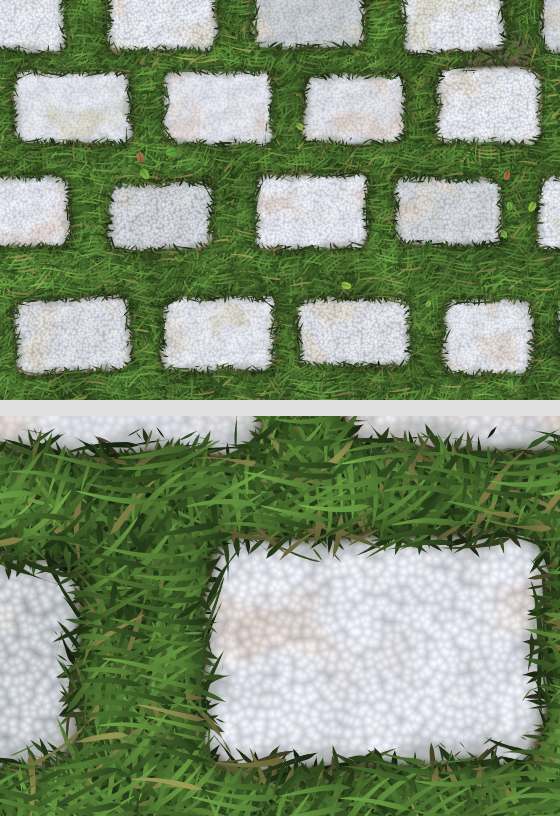
Top, the full canvas; bottom, a detail of the centre.
This pattern is drawn by a Shadertoy shader. Its source:

```glsl
float hash(vec2 p) {
    vec3 q = fract(p.xyx * vec3(.1031, .1030, .0973));
    q += dot(q, q.yzx + 33.33);
    return fract((q.x + q.y) * q.z);
}

mat2 rotate(float a) {
    return mat2(cos(a), -sin(a), sin(a), cos(a));
}

// Layered, rotated sines, roughly -1 to 1
float waves(vec2 p) {
    float sum = 0., amp = .5;
    for (int i = 0; i < 4; i++) {
        p = mat2(.8, .6, -.6, .8) * p * 1.7 + 3.1;
        sum += amp * sin(p.x + 1.3 * sin(p.y));
        amp *= .6;
    }
    return sum;
}

// Cellular noise: distance to the nearest jittered point
float cells(vec2 p) {
    vec2 id = floor(p), f = fract(p);
    float nearest = 2.;
    for (int y = -1; y <= 1; y++)
    for (int x = -1; x <= 1; x++) {
        vec2 o = vec2(x, y);
        vec2 jitter = vec2(hash(id + o), hash(id + o + 57.3));
        nearest = min(nearest, length(o + jitter - f));
    }
    return nearest;
}

// Staggered rows of uneven rounded blocks; id is that of the nearest one
float stones(vec2 p, out vec2 id) {
    float nearest = 9.;
    for (float row = 0.; row < 4.; row++)
    for (float col = 0.; col < 5.; col++) {
        vec2 key = vec2(col, row) + 4.7;
        float x = mod(row, 2.) < .5 ? .18 + col * (.374 - .0095 * col)
                                    : .022 + col * (.392 - .008 * col);
        float y = .163 + row * (.319 - .0175 * row);
        vec2 jitter = vec2(hash(key), hash(key + 11.)) - .5;
        vec2 skew = vec2(hash(key + 23.), hash(key + 37.)) - .5;
        vec2 q = p - vec2(x, y) - .014 * jitter;
        q += .12 * skew * q.yx;
        vec2 size = vec2(.147 - .007 * col, .092) + vec2(.022, .014) * jitter.yx;
        vec2 e = abs(q) - size + .033;
        float d = length(max(e, 0.)) + min(max(e.x, e.y), 0.) - .033;
        if (d < nearest) {
            nearest = d;
            id = key;
        }
    }
    return nearest + .004 * waves(p * 24.) + .0015 * waves(p * 110.);
}

vec3 stoneColor(vec2 p, float d, vec2 id) {
    float seed = hash(id + 71.);
    vec3 color = mix(vec3(.85, .86, .89), vec3(.73, .75, .77), smoothstep(.75, 1., seed));
    float stain = smoothstep(.05, .8, waves(p * 13. + seed * 40.));
    vec3 tint = mix(vec3(.78, .77, .67), vec3(.83, .76, .72), hash(id + 83.));
    color = mix(color, tint, .6 * stain);
    // Pitted grain
    color += (.5 - cells(p * 135.)) * mix(.12, .26, hash(id + 91.));
    color += .04 * waves(p * 45.);
    // Worn, soiled rim
    color = mix(color, vec3(.62, .64, .63), .75 * smoothstep(-.026, -.003, d + .007 * waves(p * 40.)));
    return mix(color, vec3(.36, .36, .28), .8 * smoothstep(-.009, .002, d));
}

// Stacked layers of tapered, curved blades
vec3 addGrass(vec3 color, vec2 p, float d, float bare, float pixel) {
    float lush = 1. + .15 * waves(p * 11.);
    for (float k = 0.; k < 18.; k++) {
        vec2 q = rotate(k * 2.4) * p + k * .37;
        q.y += .006 * sin(q.x * 38. + q.y * 17. + k);
        vec2 g = q / vec2(.062, .009);
        g.x += hash(vec2(floor(g.y), k) + 200.);
        vec2 id = floor(g) + 300. + k * 37.;
        float along = fract(g.x), seed = hash(id);
        float reach = .022 * pow(hash(id + 9.), 3.) - .003;
        float width = .0029 * sqrt(1. - along) * smoothstep(0., .2, along)
                    * smoothstep(-reach - .004, -reach + .008, d);
        width *= step(.3 + .55 * bare, hash(id + 3.));
        float edge = abs(fract(g.y) - .5) * .009 - width;
        float cover = clamp(.5 - edge / pixel, 0., 1.) * clamp(2. * width / pixel, 0., 1.);
        vec3 blade = mix(vec3(.12, .20, .08), vec3(.45, .67, .28), seed * .65 + along * .35);
        float dry = step(.95 - .1 * (1. - smoothstep(0., .02, d)) - .2 * bare, hash(id + 17.));
        blade = mix(blade, vec3(.60, .54, .32), .75 * dry);
        blade *= lush * mix(.5, 1.05, k / 17.) * mix(.75, 1., smoothstep(-.005, .025, d));
        color = mix(color, blade, cover);
    }
    return color;
}

// Scattered broad leaves, some of them withered
vec3 addLeaves(vec3 color, vec2 p, float d, float pixel) {
    vec2 id = floor(p / .065) + 40.;
    vec2 center = .3 + .4 * vec2(hash(id), hash(id + 5.));
    vec2 q = rotate(6.28 * hash(id + 8.)) * (fract(p / .065) - center) * .065;
    float chance = .06 + .4 * exp(-dot(p - vec2(1.26, .48), p - vec2(1.26, .48)) * 40.);
    float size = mix(.008, .015, hash(id + 13.));
    float edge = length(q * vec2(1., 1.5 + 20. * q.x)) - size;
    float cover = clamp(.5 - edge / pixel, 0., 1.) * step(hash(id + 19.), chance);
    cover *= smoothstep(-.008, 0., d);
    vec3 leaf = mix(vec3(.34, .60, .23), vec3(.58, .74, .30), hash(id + 29.));
    leaf = mix(leaf, vec3(.62, .43, .27), step(.85, hash(id + 31.)));
    leaf *= .8 + .2 * smoothstep(0., .003, abs(q.y)) + 8. * q.x;
    return mix(color, leaf, cover);
}

void mainImage(out vec4 fragColor, in vec2 fragCoord) {
    float pixel = 1. / iResolution.y;
    vec2 p = fragCoord * pixel, id;
    float d = stones(p, id);

    // Soil, with a bare spot at the upper right
    float bare = 1. - smoothstep(.03, .14, length(p - vec2(1.27, .83)) + .04 * waves(p * 18.));
    vec3 color = mix(vec3(.10, .15, .07), vec3(.38, .35, .29), bare);
    color = mix(vec3(.23, .19, .12), color, smoothstep(0., .016, d));
    color *= 1.25 - .5 * cells(p * 90.);

    color = mix(color, stoneColor(p, d, id), 1. - smoothstep(-.003, .003 + pixel, d));
    color = addGrass(color, p, d, bare, pixel);
    color = addLeaves(color, p, d, pixel);
    fragColor = vec4(clamp(color, 0., 1.), 1.);
}
```
